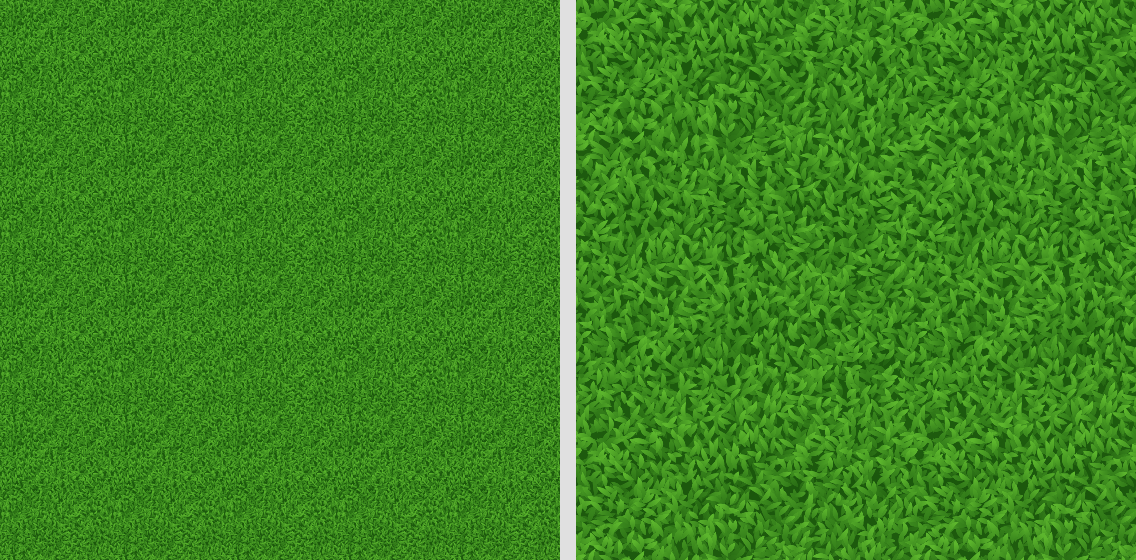
Left, the full canvas; right, a detail of the centre.
This texture is drawn by a WebGL 2 fragment shader. Its source:

```glsl
#version 300 es
precision highp float;

uniform vec2 u_resolution;
out vec4 fragColor;

float hash(vec2 p) {
    return fract(sin(dot(p, vec2(127.1, 311.7))) * 43758.5453);
}

// Coverage of a curved blade, tapered at both ends
float bladeCoverage(vec2 q, float halfLength, float bend, float blur) {
    float along = q.y / halfLength;
    float halfWidth = 0.25 * (1.0 - along * along);
    float dist = abs(q.x - bend * (q.y * q.y - 0.2)) - halfWidth;
    float body = 1.0 - smoothstep(-blur, blur, dist);
    return body * (1.0 - smoothstep(0.85, 1.05, abs(along)));
}

// Brightest blade over a point, in cells of a wrapping patch of turf
float turf(vec2 p, vec2 patchCells, float blur) {
    vec2 home = floor(p);
    float light = 0.07;
    for (int y = -1; y <= 1; y++) {
        for (int x = -1; x <= 1; x++) {
            vec2 cell = home + vec2(x, y);
            vec2 id = mod(cell, patchCells);
            for (int i = 0; i < 3; i++) {
                vec2 seed = id + float(i) * vec2(53.0, 71.0);
                vec2 center = cell + vec2(hash(seed + 0.13), hash(seed + 0.37));
                float lean = (hash(seed + 0.59) - 0.5) * 2.9;
                float c = cos(lean), s = sin(lean);
                vec2 d = p - center;
                vec2 q = vec2(c * d.x - s * d.y, s * d.x + c * d.y);
                float halfLength = mix(0.6, 0.95, hash(seed + 0.71));
                float bend = (hash(seed + 0.83) - 0.5) * 0.9;
                float shade = mix(0.28, 1.08, hash(seed + 0.97));
                shade *= mix(0.65, 1.0, smoothstep(-halfLength, halfLength, q.y));
                light = max(light, shade * bladeCoverage(q, halfLength, bend, blur));
            }
        }
    }
    return light;
}

void main() {
    vec2 uv = gl_FragCoord.xy / u_resolution;

    // Five patches across and four down, on 160 cells each way
    vec2 repeats = vec2(5.0, 4.0);
    vec2 patchCells = 160.0 / repeats;
    float blur = clamp(80.0 / min(u_resolution.x, u_resolution.y), 0.03, 0.2);
    float light = turf(uv * 160.0, patchCells, blur);

    // Faint bands within each patch
    vec2 bands = cos(6.2832 * 3.0 * uv * repeats);
    light += 0.025 * bands.y + 0.012 * bands.x;

    // Shadowed soil to sunlit tips
    vec3 shadow = vec3(0.10, 0.33, 0.045);
    vec3 leaf = vec3(0.22, 0.52, 0.11);
    vec3 tip = vec3(0.36, 0.71, 0.175);
    vec3 color = mix(shadow, leaf, smoothstep(0.0, 0.5, light) * 0.4 + min(light, 0.5) * 1.2);
    color = mix(color, tip, clamp(light * 2.0 - 1.0, 0.0, 1.0));
    fragColor = vec4(color, 1.0);
}
```
